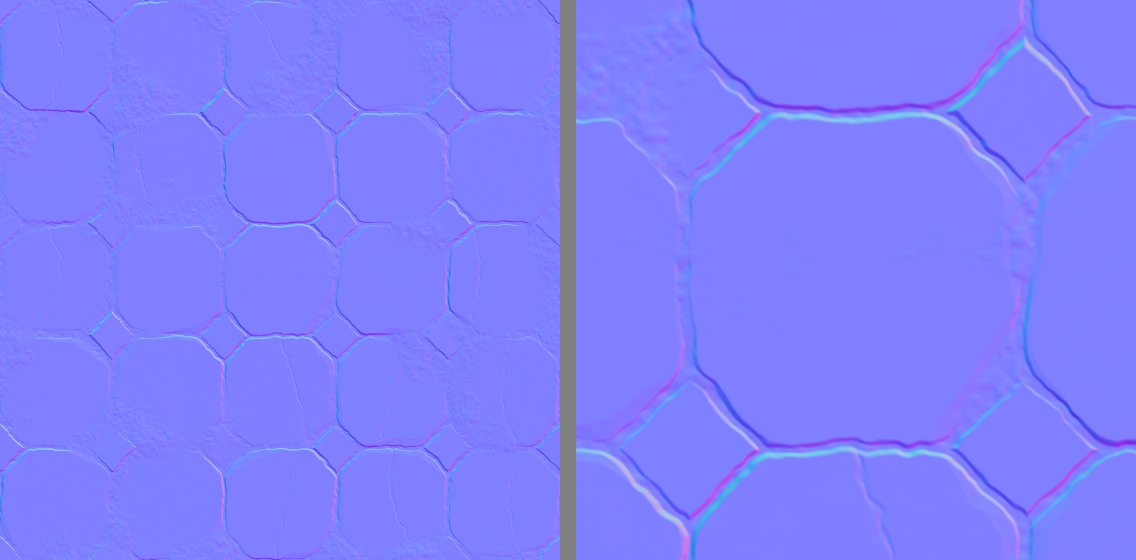
Left: the whole. Right: its middle third, enlarged.
Give the GLSL for this texture map, as a WebGL 2 fragment shader.

```glsl
#version 300 es
precision highp float;

uniform vec2 u_resolution;
out vec4 fragColor;

// Layout, in units of one repeat
const float REPEATS = 5.0;
const float OCTAGON_HALF = 0.485;
const float OCTAGON_CHAMFER = 0.75;
const float DIAMOND_HALF = 0.205;
const float CORNER_ROUNDING = 0.035;

// Relief, heights in units of one repeat
const float BEVEL_WIDTH = 0.007;
const float BEVEL_SOFTNESS = 0.006;
const float BEVEL_SLOPE = 0.85;
const float WEAR_SLOPE = 0.09;
const float WEAR_REACH = 0.10;
const float GROUT_LEVEL = -0.0036;
const float GROUT_SWELL = 0.022;
const float GROUT_FLOOR = -0.0075;
const float GROUT_SINK = 0.012;
const float GRAIN_COARSE = 0.0030;
const float GRAIN_FINE = 0.0021;
const float TILE_LIFT = 0.005;
const float OCTAGON_TILT = 0.018;
const float DIAMOND_TILT = 0.05;
const float CHIP_SLOPE = 0.11;
const float CRACK_SHARE = 0.38;
const float CRACK_DEPTH = 0.0026;
const float CRACK_WIDTH = 0.010;
const float SAMPLE_STEP = 0.001;

float hash(vec2 p, float seed) {
    vec3 q = fract(vec3(p, seed) * 0.1031);
    q += dot(q, q.zyx + 31.32);
    return fract((q.x + q.y) * q.z);
}

// Value noise that wraps at the canvas borders
float noise(vec2 uv, float freq, float seed) {
    vec2 p = uv * freq;
    vec2 i = floor(p);
    vec2 f = p - i;
    f = f * f * f * (f * (f * 6.0 - 15.0) + 10.0);
    vec2 a = mod(i, freq);
    vec2 b = mod(i + 1.0, freq);
    float low = mix(hash(a, seed), hash(vec2(b.x, a.y), seed), f.x);
    float high = mix(hash(vec2(a.x, b.y), seed), hash(b, seed), f.x);
    return mix(low, high, f.y);
}

vec2 noisePair(vec2 uv, float freq, float seed) {
    return vec2(noise(uv, freq, seed), noise(uv, freq, seed + 0.5)) - 0.5;
}

float smoothMax(float a, float b, float k) {
    float h = max(k - abs(a - b), 0.0) / k;
    return max(a, b) + h * h * k * 0.25;
}

// Raised face with a worn shoulder, level and tilt differing per piece
float slab(float dist, vec2 p, vec2 id, float seed, float tiltRange, float wear) {
    float t = max(dist + BEVEL_WIDTH, 0.0);
    float bevel = BEVEL_SLOPE * t * t / (t + BEVEL_SOFTNESS);
    float worn = WEAR_SLOPE * max(dist + wear, 0.0);
    vec2 tilt = vec2(hash(id, seed), hash(id, seed + 1.0)) - 0.5;
    float lift = TILE_LIFT * (hash(id, seed + 2.0) - 0.5);
    return lift + tiltRange * dot(tilt, p) - bevel - worn;
}

// Flaked side of an octagon
float chip(vec2 p, vec2 id) {
    float angle = 6.2832 * hash(id, 21.0);
    float offset = mix(0.42, 0.50, hash(id, 22.0));
    return -CHIP_SLOPE * max(dot(p, vec2(cos(angle), sin(angle))) - offset, 0.0);
}

// Bent groove with one side slightly sunken
float crack(vec2 p, vec2 id, vec2 uv) {
    float present = step(hash(id, 31.0), CRACK_SHARE);
    float lean = 0.8 * (hash(id, 32.0) - 0.5);
    float bend = 1.2 * (hash(id, 33.0) - 0.5);
    float offset = 0.6 * (hash(id, 34.0) - 0.5);
    float wander = 0.04 * (noise(uv, 30.0, 35.0) - 0.5)
                 + 0.025 * (noise(uv, 110.0, 36.0) - 0.5);
    float x = (p.x - offset - lean * p.y - bend * p.y * p.y + wander) / CRACK_WIDTH;
    float strength = mix(0.2, 1.3, noise(uv, 40.0, 37.0));
    return -present * CRACK_DEPTH * (strength * exp(-x * x) + 0.3 * smoothstep(-1.0, 1.0, x));
}

// Grainy fill that swells over some edges and sinks toward tile centres
float grout(vec2 uv, float depth) {
    float swell = 0.65 * noise(uv, 8.0, 41.0) + 0.35 * noise(uv, 19.0, 42.0) - 0.5;
    float level = max(GROUT_LEVEL + GROUT_SWELL * swell, GROUT_FLOOR);
    return level - GROUT_SINK * max(depth - 0.03, 0.0)
         + GRAIN_COARSE * (noise(uv, 95.0, 43.0) - 0.5)
         + GRAIN_FINE * (noise(uv, 210.0, 44.0) - 0.5);
}

float height(vec2 uv) {
    // Ragged outlines
    vec2 wobble = 0.022 * noisePair(uv, 22.0, 51.0) + 0.016 * noisePair(uv, 55.0, 53.0)
                + 0.011 * noisePair(uv, 130.0, 55.0);
    vec2 grid = uv * REPEATS + wobble;
    float wear = WEAR_REACH * max(noise(uv, 17.0, 57.0) - 0.35, 0.0);

    // Octagon in each cell
    vec2 cell = mod(floor(grid), REPEATS);
    vec2 p = fract(grid) - 0.5;
    vec2 a = abs(p);
    float octagon = smoothMax(max(a.x, a.y) - OCTAGON_HALF,
                              (a.x + a.y - OCTAGON_CHAMFER) * 0.7071, CORNER_ROUNDING);
    float top = slab(octagon, p, cell, 11.0, OCTAGON_TILT, wear)
              + chip(p, cell) + crack(p, cell, uv);

    // Diamond on each cell corner
    vec2 corner = mod(floor(grid + 0.5), REPEATS);
    vec2 q = fract(grid + 0.5) - 0.5;
    float diamond = (abs(q.x) + abs(q.y) - DIAMOND_HALF) * 0.7071;
    top = max(top, slab(diamond, q, corner, 61.0, DIAMOND_TILT, 0.0));

    return smoothMax(top, grout(uv, -octagon), 0.0015);
}

void main() {
    vec2 uv = gl_FragCoord.xy / u_resolution;
    vec2 e = vec2(SAMPLE_STEP, 0.0);
    vec2 rise = vec2(height(uv + e.xy) - height(uv - e.xy),
                     height(uv + e.yx) - height(uv - e.yx));
    vec2 slope = rise / (2.0 * SAMPLE_STEP * REPEATS);
    vec3 normal = normalize(vec3(-slope, 1.0));
    fragColor = vec4(normal * 0.5 + 0.5, 1.0);
}
```
